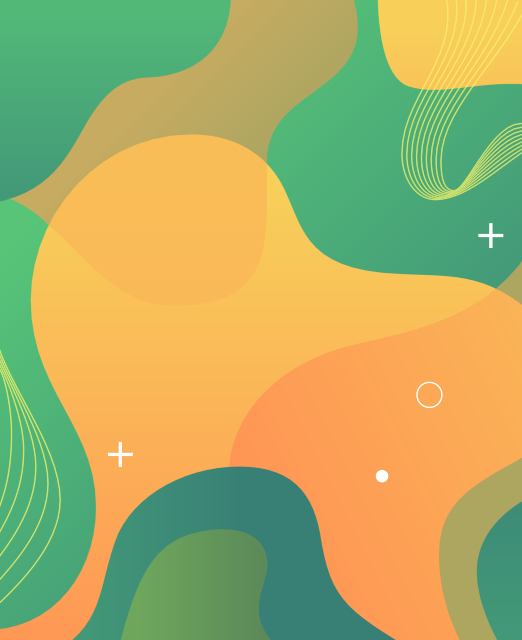
This background is drawn by a Shadertoy shader. Its source:

```glsl
// Abstract backdrop of flowing green, amber and coral blobs with thin line ribbons.
// Lengths are percent of the canvas height.

const vec3 MINT = vec3(.34,.77,.47), GREEN = vec3(.32,.72,.47), SEA = vec3(.26,.6,.47);
const vec3 TEAL = vec3(.22,.5,.46), LEAF = vec3(.43,.65,.36), MOSS = vec3(.36,.54,.35);
const vec3 YELLOW = vec3(.97,.81,.35), AMBER = vec3(.98,.71,.34), CORAL = vec3(1.,.58,.33);
const vec3 TAN = vec3(.78,.67,.38), KHAKI = vec3(.68,.65,.38), LEMON = vec3(.97,.95,.41);

// Corners just outside the canvas
const vec2 BL = vec2(-1), BR = vec2(82.5,-1), TL = vec2(-1,101), TR = vec2(82.5,101);

// A pen traces an outline and tracks the distance and side of point p
struct Pen { vec2 p, first, at; float dist, side; };

Pen pen(vec2 p, vec2 first) { return Pen(p, first, first, 1e4, -1.); }

void line(inout Pen k, vec2 b) {
  vec2 e = b - k.at, w = k.p - k.at;
  k.dist = min(k.dist, length(w - e * clamp(dot(w, e) / max(dot(e, e), 1e-6), 0., 1.)));
  if ((w.y < 0.) != (b.y > k.p.y) && w.x < w.y / e.y * e.x) k.side = -k.side;
  k.at = b;
}

// Cubic Bezier arc with handles b, c and end d
void arc(inout Pen k, vec2 b, vec2 c, vec2 d) {
  vec2 a = k.at;
  for (int i = 1; i <= 14; i++) {
    float t = float(i) / 14., s = 1. - t;
    line(k, s*s*s * a + 3.*s*t * (s*b + t*c) + t*t*t * d);
  }
}

void arc(inout Pen k, float bx, float by, float cx, float cy, float dx, float dy) {
  arc(k, vec2(bx, by), vec2(cx, cy), vec2(dx, dy));
}

// Arc blended between two extreme strands
vec2 blend(vec4 v, float t) { return mix(v.xy, v.zw, t); }

void fan(inout Pen k, float t, vec4 b, vec4 c, vec4 d) {
  arc(k, blend(b, t), blend(c, t), blend(d, t));
}

float fill(Pen k, float px) {
  line(k, k.first);
  return smoothstep(-.7, .7, k.side * k.dist / px);
}

float stroke(float d, float halfWidth, float px) {
  return smoothstep(.6, -.6, (abs(d) - halfWidth) / px);
}

vec3 shade(vec3 a, vec3 b, float v, float lo, float hi) {
  return mix(a, b, clamp((v - lo) / (hi - lo), 0., 1.));
}

float plusSign(vec2 p, float px) {
  p = abs(p);
  return stroke(max(p.x, p.y), 1.95, px) * stroke(min(p.x, p.y), .26, px);
}

// Folded ribbon at the upper right, nested arcs at the left edge
float ribbons(vec2 p) {
  float d = 1e4;
  for (int i = 0; i < 9; i++) {
    float t = float(i) / 8.;
    Pen k = pen(p, blend(vec4(69.6,101, 82.5,99.5), t));
    fan(k, t, vec4(72,91, 78,90.2), vec4(62.8,85, 69,83), vec4(62.8,76, 68.9,75));
    fan(k, t, vec4(62.8,72, 68.9,72), vec4(65,68.8, 69.4,70.2), vec4(68.1,68.8, 71,70.2));
    fan(k, t, vec4(72.9,69, 73,70.3), vec4(76.8,73, 77.5,82.4), vec4(82.5,76.8, 82.5,80.5));
    d = min(d, k.dist);
    t = min(t + t, 1.);
    k = pen(p, blend(vec4(-.3,46, -.3,42.7), t));
    fan(k, t, vec4(2,38.8, .8,41.4), vec4(9.4,29.7, 1.8,36.2), vec4(9.4,21.9, 1.8,32.3));
    fan(k, t, vec4(9.4,15.4, 1.8,27), vec4(3.9,9.5, 1,23.2), vec4(-.7,5.2, -.7,19.3));
    d = min(d, k.dist);
  }
  return d;
}

void mainImage(out vec4 fragColor, in vec2 fragCoord) {
  float px = 100. / iResolution.y;
  vec2 p = fragCoord * px;
  vec3 col = shade(MINT, SEA, p.x - p.y, -60., 25.);

  // Tan band and the green corner over it
  Pen k = pen(p, vec2(55,101));
  arc(k, 56.8,95., 56.,91.5, 52.1,88.);
  arc(k, 47.5,84., 41.7,82., 41.7,74.6);
  arc(k, 41.7,62., 43.,52.3, 27.3,52.2);
  arc(k, 18.,52.2, 13.5,60., 7.6,64.8);
  arc(k, 5.,67.5, 2.,69., -1.,69.8);
  line(k, TL);
  float band = fill(k, px);
  col = mix(col, shade(TAN, KHAKI, p.x - p.y, -62., -35.), band);
  k = pen(p, vec2(36.1,101));
  arc(k, 36.1,92., 30.,88.2, 23.4,87.9);
  arc(k, 18.5,87.9, 16.,84.8, 13.7,81.1);
  arc(k, 10.5,75.5, 8.,70., -1.,68.3);
  line(k, TL);
  col = mix(col, shade(SEA, GREEN, p.y, 70., 97.), fill(k, px));

  // Large amber blob with the coral one inside
  k = pen(p, vec2(82.5,51.6));
  arc(k, 75.5,57.5, 70.,56.8, 62.5,57.2);
  arc(k, 48.5,57.7, 47.5,63.5, 44.9,69.4);
  arc(k, 42.4,75.6, 37.,79., 29.9,79.);
  arc(k, 15.5,79., 4.8,66.5, 4.8,53.1);
  arc(k, 4.8,39., 15.,33.5, 15.,20.8);
  arc(k, 15.,10.5, 8.5,2.2, -1.,1.6);
  line(k, BL);
  line(k, BR);
  float blob = fill(k, px);
  k = pen(p, vec2(35.8,-1));
  line(k, vec2(35.8,27.1));
  arc(k, 36.5,36., 44.,43.3, 54.7,46.);
  arc(k, 64.,48.2, 75.5,50., 82.5,60.5);
  line(k, BR);
  float coral = fill(k, px);
  vec3 amber = mix(shade(CORAL, YELLOW, p.y, -5., 70.), AMBER, .7 * band);
  amber = mix(amber, shade(CORAL, AMBER, p.x + .5 * p.y, 48., 110.), coral);
  col = mix(mix(col, KHAKI, coral), amber, blob);

  // Lower right bays
  k = pen(p, vec2(82.5,29));
  arc(k, 74.5,24.5, 68.6,22., 68.6,13.4);
  arc(k, 68.6,8., 70.,3.5, 72.3,-1.);
  line(k, BR);
  col = mix(col, KHAKI, fill(k, px));
  k = pen(p, vec2(82.5,22.2));
  arc(k, 77.5,19.5, 74.5,15.4, 74.5,10.8);
  arc(k, 74.5,7., 76.,3., 78.2,-1.);
  line(k, BR);
  col = mix(col, shade(SEA, TEAL, p.y, 0., 40.), fill(k, px));

  // Teal hill and its mossy core
  k = pen(p, vec2(10,-1));
  arc(k, 16.5,3.5, 15.5,9.5, 18.5,16.7);
  arc(k, 21.5,23., 29.3,27.1, 37.4,27.1);
  arc(k, 45.5,27.1, 48.8,23.1, 50.,16.7);
  arc(k, 51.5,7., 53.5,5., 63.5,-1.);
  col = mix(col, shade(SEA, TEAL, p.x, 12., 38.), fill(k, px));
  k = pen(p, vec2(18.6,-1));
  arc(k, 20.8,7.5, 23.,14.3, 29.3,16.4);
  arc(k, 35.5,18.4, 42.,17.3, 41.8,11.5);
  arc(k, 41.3,7.5, 38.3,4., 43.2,-1.);
  col = mix(col, shade(LEAF, MOSS, p.x, 22., 41.), fill(k, px));

  // Yellow corner, ribbons and white marks
  k = pen(p, vec2(59,101));
  arc(k, 59.1,93.5, 60.5,87.7, 63.8,86.5);
  arc(k, 69.,84.9, 74.5,87.4, 82.5,86.8);
  line(k, TR);
  col = mix(col, shade(AMBER, YELLOW, p.y, 75., 95.), fill(k, px));
  col = mix(col, LEMON, .75 * stroke(ribbons(p), .11, px));
  float marks = plusSign(p - vec2(76.7,63.2), px) + plusSign(p - vec2(18.8,29), px);
  marks += stroke(length(p - vec2(67.1,38.3)) - 1.95, .11, px);
  marks += stroke(length(p - vec2(59.7,25.6)), .98, px);
  fragColor = vec4(mix(col, vec3(1), marks), 1);
}
```
